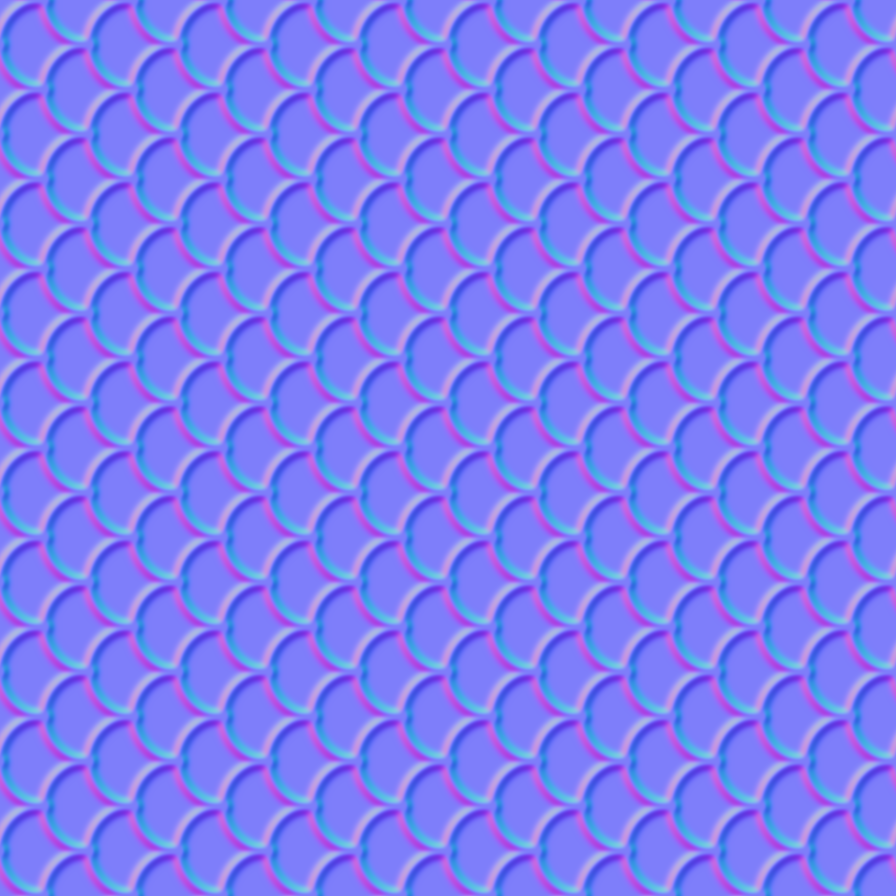
Write a WebGL 2 fragment shader that draws this texture map.

```glsl
#version 300 es
precision highp float;
// Tangent-space normal map of overlapping fish scales that point left.
// Each scale edge is a raised half circle; the soft ridges are merged into
// one height field, whose slope is encoded as a normal colour.

uniform vec2 u_resolution;
out vec4 outColor;

const float REPEATS = 10.0;         // scale pairs across and down
const float RIDGE_WIDTH = 0.126;    // ridge falloff, in scale radii
const float RIDGE_HEIGHT = 0.112;   // ridge height, in scale radii
const float SLOPE_STEP = 0.02;      // sampling distance for the slope
const vec3 CHANNEL_GAIN = vec3(0.985, 0.985, 0.982);

// Distance to the left half of a unit circle centred at the origin.
float leftArcDistance(vec2 p) {
  if (p.x < 0.0) return abs(length(p) - 1.0);
  return length(vec2(p.x, abs(p.y) - 1.0));
}

// Height of all nearby ridges; centres lie where column + row is even.
float scaleHeight(vec2 p) {
  vec2 cell = floor(p);
  float gap = 1.0;
  for (int row = -1; row <= 2; row++) {
    for (int column = -1; column <= 2; column++) {
      vec2 center = cell + vec2(column, row);
      if (mod(center.x + center.y, 2.0) > 0.5) continue;
      float d = leftArcDistance(p - center) / RIDGE_WIDTH;
      gap *= 1.0 - exp(-d * d);
    }
  }
  return RIDGE_HEIGHT * (1.0 - gap);
}

// Central differences of the height field.
vec2 heightSlope(vec2 p) {
  vec2 e = vec2(SLOPE_STEP, 0.0);
  return vec2(scaleHeight(p + e.xy) - scaleHeight(p - e.xy),
              scaleHeight(p + e.yx) - scaleHeight(p - e.yx)) / (2.0 * SLOPE_STEP);
}

void main() {
  // Scale the canvas so that one unit is one scale radius.
  vec2 uv = gl_FragCoord.xy / u_resolution;
  vec2 slope = heightSlope(uv * REPEATS * 2.0);

  // The red axis is inverted, the green axis points up.
  vec3 normal = normalize(vec3(slope.x, -slope.y, 1.0));
  outColor = vec4((normal * 0.5 + 0.5) * CHANNEL_GAIN, 1.0);
}
```
